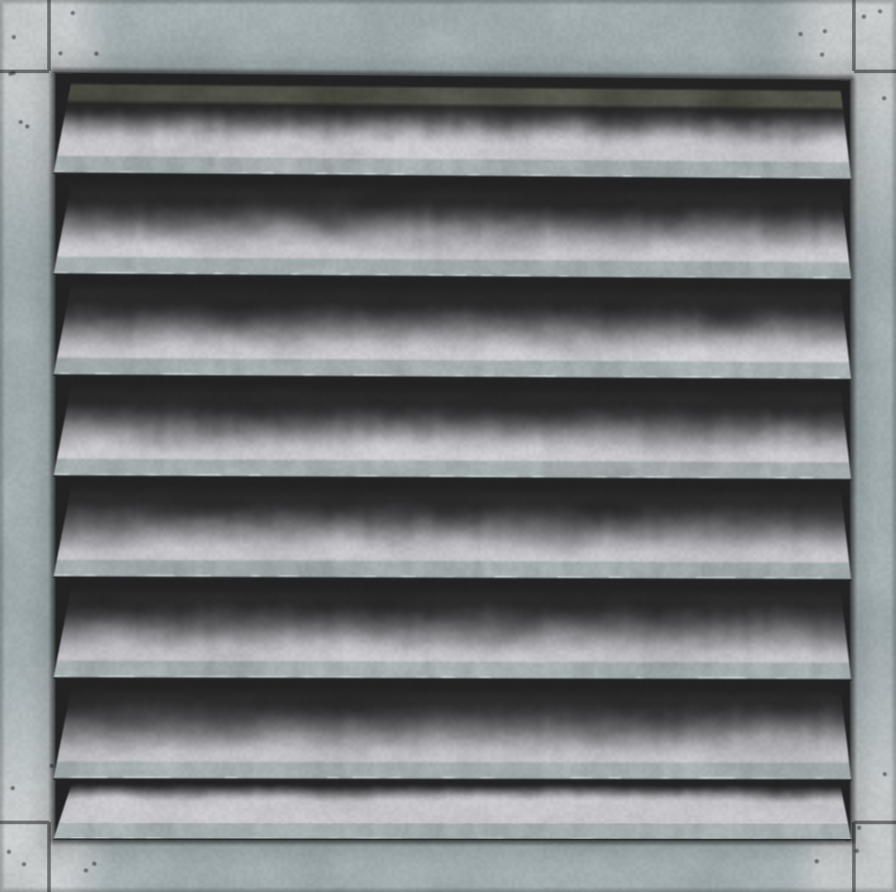
This texture is drawn by a WebGL 1 fragment shader. Its source:

```glsl
precision highp float;
uniform vec2 u_resolution;

const float PITCH = 0.1127;                   // height of one louver
const float FIRST = 0.1253;                   // lower edge of the lowest full louver
const float LOUVERS = 7.0;
const float TILT = 0.010;
const float TAPER = 0.022;                    // inset of a louver's upper corners
const vec2 OPEN_MIN = vec2(0.0615, 0.0587);
const vec2 OPEN_MAX = vec2(0.9490, 0.9142);
const vec2 SEAM_MIN = vec2(0.0547, 0.0780);
const vec2 SEAM_MAX = vec2(0.9530, 0.9200);
const float SEAM_WIDTH = 0.0011;
const float RIVET_RADIUS = 0.0022;
const float SOFTNESS = 0.0012;
const float GRAIN = 0.05;

const vec3 SHADOW = vec3(0.135, 0.135, 0.140);
const vec3 OLIVE = vec3(0.33, 0.335, 0.29);
const vec3 FACE = vec3(0.765, 0.765, 0.785);
const vec3 LIP = vec3(0.635, 0.670, 0.675);
const vec3 ZINC = vec3(0.625, 0.670, 0.680);
const vec3 PALE = vec3(0.800, 0.810, 0.815);

float hash(vec2 p) {
  vec3 q = fract(vec3(p.xyx) * 0.1031);
  q += dot(q, q.yzx + 33.33);
  return fract((q.x + q.y) * q.z);
}

float noise(vec2 p) {
  vec2 i = floor(p), f = fract(p);
  f = f * f * (3.0 - 2.0 * f);
  return mix(mix(hash(i), hash(i + vec2(1, 0)), f.x),
             mix(hash(i + vec2(0, 1)), hash(i + vec2(1, 1)), f.x), f.y);
}

float fbm(vec2 p) {
  float sum = 0.0, amp = 0.5;
  for (int i = 0; i < 4; i++) {
    sum += amp * noise(p);
    p = p * 2.03 + 17.1;
    amp *= 0.5;
  }
  return sum;
}

// Signed distance to the rectangular opening
float openingDistance(vec2 p) {
  vec2 d = abs(p - 0.5 * (OPEN_MIN + OPEN_MAX)) - 0.5 * (OPEN_MAX - OPEN_MIN);
  return length(max(d, 0.0)) + min(max(d.x, d.y), 0.0);
}

float line(float d, float aa) {
  return 1.0 - smoothstep(SEAM_WIDTH, SEAM_WIDTH + aa, abs(d));
}

vec3 frameColor(vec2 uv, float edge, float aa) {
  vec2 q = min(uv, 1.0 - uv);
  float mottle = fbm(uv * 14.0) - 0.47;
  float corner = (1.0 - smoothstep(0.07, 0.14, q.x + 0.05 * mottle))
               * (1.0 - smoothstep(0.08, 0.30, q.y + 0.15 * mottle));
  vec3 col = mix(ZINC, PALE, corner * 0.85) + 0.10 * mottle;

  // Seams around the corner plates
  float inRow = max(step(SEAM_MAX.y, uv.y), step(uv.y, SEAM_MIN.y));
  float inColumn = max(step(SEAM_MAX.x, uv.x), step(uv.x, SEAM_MIN.x));
  float seam = inRow * max(line(uv.x - SEAM_MIN.x, aa), line(uv.x - SEAM_MAX.x, aa));
  seam = max(seam, inColumn * max(line(uv.y - SEAM_MIN.y, aa), line(uv.y - SEAM_MAX.y, aa)));
  col *= 1.0 - 0.45 * seam;

  // Small rivets and pits near each corner
  vec2 side = step(0.5, uv);
  for (int i = 0; i < 9; i++) {
    vec2 seed = side * 7.0 + float(i) * 3.7;
    vec2 center = vec2(0.010, 0.012) + vec2(0.10, 0.13) * vec2(hash(seed), hash(seed + 41.0));
    float dotMask = 1.0 - smoothstep(RIVET_RADIUS - aa, RIVET_RADIUS + aa, length(q - center));
    col *= 1.0 - 0.45 * dotMask;
  }

  // Shading along the inner and outer edges
  col *= mix(0.50, 1.0, smoothstep(0.0, 0.009, edge));
  col *= mix(0.90, 1.0, smoothstep(0.0, 0.035, edge));
  return col * mix(0.80, 1.0, smoothstep(0.0, 0.007, min(q.x, q.y)));
}

// t runs from 0 at the top of a louver to 1 at its lower edge
vec3 louverColor(vec2 uv, float t, float k, float aa) {
  float isShort = step(k, -0.5);
  float isTop = step(LOUVERS - 1.5, k);
  float smudge = fbm(vec2(uv.x * 16.0, uv.y * 28.0) + k * 5.0) - 0.47;
  float streak = noise(vec2(uv.x * 90.0, uv.y * 12.0)) - 0.5;
  float vary = hash(vec2(k + 9.0, 3.0)) - 0.5;

  float start = mix(mix(0.23, 0.30, isTop), 0.06, isShort) + 0.03 * vary;
  float full = mix(mix(0.79, 0.70, isTop), 0.38, isShort);
  float light = smoothstep(start, full, t + 0.10 * smudge + 0.03 * streak);
  vec3 dark = SHADOW + 0.04 * smoothstep(0.06, 0.20, t) * (0.7 + smudge);
  vec3 face = FACE * (1.0 + 0.05 * vary) + 0.12 * smudge;
  vec3 col = mix(dark, face, light);

  float band = smoothstep(0.09, 0.13, t) * (1.0 - smoothstep(0.25, 0.31, t));
  col = mix(col, OLIVE + 0.2 * smudge, band * isTop * 0.85);

  // Folded lip with a worn bright edge
  float fold = mix(0.825, 0.73, isShort);
  vec3 lip = LIP + 0.12 * smudge + 0.05 * streak;
  lip += 0.13 * smoothstep(0.95, 0.98, t) * smoothstep(0.45, 0.8, noise(uv * vec2(70.0, 9.0)));
  col = mix(col, lip, smoothstep(fold - 0.025, fold + 0.015, t));
  return mix(col, SHADOW, smoothstep(1.0 - 2.0 * aa / PITCH, 1.0, t));
}

void main() {
  vec2 uv = gl_FragCoord.xy / u_resolution;
  float aa = SOFTNESS + 0.5 / u_resolution.y;
  vec2 p = vec2(uv.x, uv.y + TILT * (uv.x - 0.5) * uv.y);
  float edge = openingDistance(p);
  vec3 col = frameColor(uv, edge, aa);
  col = mix(col, SHADOW, 1.0 - smoothstep(-aa, aa, edge));

  // Full louvers above, one short louver below
  float row = (p.y - FIRST) / PITCH;
  float k = max(floor(row), -1.0);
  float t = row < 0.0 ? (FIRST - p.y) / (FIRST - OPEN_MIN.y) : 1.0 - fract(row);
  float inset = TAPER * (1.0 - t) - 0.002;
  float inside = min(p.x - OPEN_MIN.x - inset, OPEN_MAX.x - 0.6 * inset - p.x);
  inside = min(inside, min(p.y - OPEN_MIN.y, OPEN_MAX.y - p.y));
  col = mix(col, louverColor(uv, t, k, aa), smoothstep(-aa, aa, inside));

  // Fine metallic grain
  col *= 1.0 + GRAIN * (noise(uv * 260.0) - 0.5);
  gl_FragColor = vec4(clamp(col, 0.0, 1.0), 1.0);
}
```
